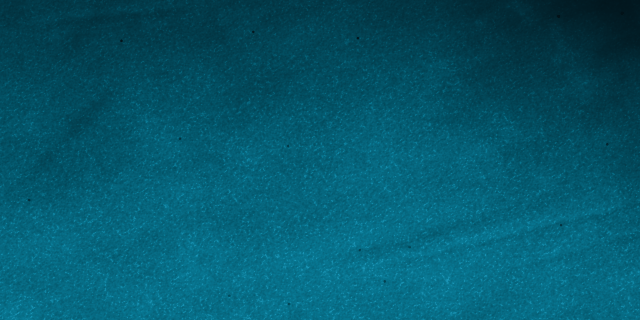
Write a Shadertoy shader that draws this texture.

```glsl
float hash(vec2 p) {
    vec3 q = fract(vec3(p.xyx) * 0.1031);
    q += dot(q, q.yzx + 33.33);
    return fract((q.x + q.y) * q.z);
}

float noise(vec2 p) {
    vec2 cell = floor(p), f = fract(p);
    f = f * f * (3.0 - 2.0 * f);
    return mix(mix(hash(cell), hash(cell + vec2(1, 0)), f.x),
               mix(hash(cell + vec2(0, 1)), hash(cell + vec2(1, 1)), f.x), f.y);
}

// Layered noise centred on zero
float fbm(vec2 p) {
    float sum = 0.0, gain = 0.5;
    for (int i = 0; i < 5; i++) {
        sum += gain * (noise(p) - 0.5);
        p = mat2(1.6, 1.2, -1.2, 1.6) * p + 17.3;
        gain *= 0.55;
    }
    return sum;
}

vec2 rotate(vec2 p, float angle) {
    float c = cos(angle), s = sin(angle);
    return vec2(c * p.x + s * p.y, c * p.y - s * p.x);
}

// x: soft shadow along the fold, y: light on its upper side, dark below
vec2 fold(vec2 p, vec2 start, vec2 end, float width) {
    vec2 axis = end - start;
    float along = dot(p - start, axis) / dot(axis, axis);
    float side = dot(p - start, normalize(vec2(-axis.y, axis.x))) / width;
    float fade = smoothstep(-0.1, 0.3, along) * smoothstep(1.1, 0.75, along);
    return vec2(1.0, 2.0 * side) * exp(-side * side) * fade;
}

// Sparse dark specks, at most one per cell
float specks(vec2 p) {
    vec2 q = p * 6.0, cell = floor(q);
    vec2 centre = 0.2 + 0.6 * vec2(hash(cell + 5.1), hash(cell + 9.7));
    float dist = length(q - cell - centre);
    return step(0.84, hash(cell + 31.0)) * smoothstep(0.035, 0.012, dist);
}

void mainImage(out vec4 fragColor, in vec2 fragCoord) {
    vec2 p = fragCoord / iResolution.y;
    p.x *= 2.0 * iResolution.y / iResolution.x;

    // Broad light: bright below the centre, dark along the top
    float tone = 0.405 - 0.05 * p.y - 0.135 * p.y * p.y;
    vec2 glow = (p - vec2(1.2, 0.28)) / vec2(0.65, 0.4);
    tone += 0.055 * exp(-dot(glow, glow));
    tone -= 0.13 * smoothstep(0.95, 0.0, length((p - vec2(2.05, 1.0)) * vec2(0.9, 1.0)));
    tone -= 0.03 * smoothstep(0.6, 0.0, length(p - vec2(0.3, 1.05)));

    // Worn nap: soft blotches and slanted streaks
    tone += 0.075 * fbm(p * 4.0 + 3.0);
    tone += 0.065 * fbm(rotate(p, 0.3) * vec2(3.0, 11.0) + 40.0);
    float patches = smoothstep(0.04, 0.25, fbm(p * 6.5 + 71.0));
    tone += 0.025 * patches;

    // Folds with slightly wandering edges
    vec2 w = p + 0.02 * vec2(fbm(p * 9.0), fbm(p * 9.0 + 50.0));
    tone -= 0.035 * fold(w, vec2(0.95, 0.16), vec2(1.75, 0.37), 0.022).x;
    tone += 0.032 * fold(w, vec2(1.15, 0.16), vec2(2.02, 0.37), 0.014).y;
    tone += 0.022 * fold(w, vec2(1.55, 0.15), vec2(2.05, 0.28), 0.016).y;
    tone -= 0.035 * fold(w, vec2(0.05, 0.40), vec2(0.37, 0.74), 0.025).x;
    tone -= 0.025 * fold(w, vec2(0.15, 0.76), vec2(0.36, 1.02), 0.03).x;
    tone += 0.022 * fold(w, vec2(0.05, 0.92), vec2(0.65, 0.99), 0.018).y;

    // Fine pebbled grain, stronger where the cloth is lit
    vec2 g = rotate(p, 0.6);
    float grain = noise(g * vec2(150.0, 210.0)) - 0.5;
    grain += 0.7 * (noise(rotate(p, -0.4) * 245.0 + 90.0) - 0.5);
    float glints = smoothstep(0.28, 0.7, grain);
    tone += (0.075 * grain + 0.07 * glints) * smoothstep(0.02, 0.4, tone);
    tone -= 0.16 * specks(p);
    tone = max(tone, 0.07);

    // Teal ramp: red appears only in the highlights
    float red = 0.008 + 0.02 * smoothstep(0.3, 0.45, tone) + 0.6 * max(tone - 0.46, 0.0);
    fragColor = vec4(red, tone, 1.2 * tone + 0.012, 1.0);
}
```
